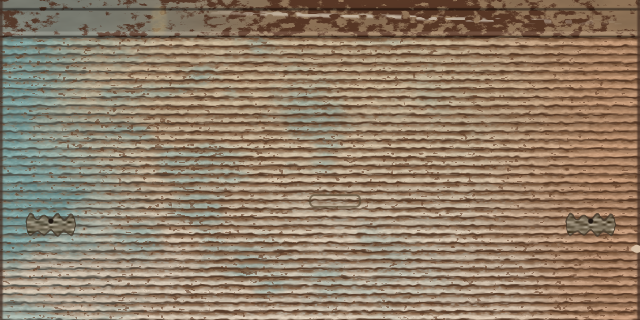
Reproduce this texture procedurally as a Shadertoy shader.

```glsl
// Weathered roller shutter: 33 horizontal ribs, rusty top rail, two cast handles and a slot.

float hash(vec2 p) {
    vec3 q = fract(vec3(p.xyx) * 0.1031);
    q += dot(q, q.yzx + 33.33);
    return fract((q.x + q.y) * q.z);
}

float noise(vec2 p) {
    vec2 i = floor(p), f = fract(p);
    f = f * f * (3.0 - 2.0 * f);
    return mix(mix(hash(i), hash(i + vec2(1, 0)), f.x),
               mix(hash(i + vec2(0, 1)), hash(i + vec2(1, 1)), f.x), f.y);
}

float fbm(vec2 p) {
    float sum = 0.0, amp = 0.5;
    for (int i = 0; i < 5; i++) {
        sum += amp * noise(p);
        p = p * 2.03 + 17.3;
        amp *= 0.5;
    }
    return sum / 0.97;
}

float roundBox(vec2 p, vec2 halfSize, float r) {
    vec2 d = abs(p) - halfSize + r;
    return length(max(d, 0.0)) + min(max(d.x, d.y), 0.0) - r;
}

// Faded paint: teal on the left, cream in the centre, warm tan on the right
vec3 paintColor(vec2 p) {
    float cloud = fbm(p * 3.0) - 0.5;
    vec3 cream = mix(vec3(0.75, 0.68, 0.57), vec3(0.79, 0.74, 0.67), smoothstep(0.8, 0.1, p.y));
    float teal = smoothstep(0.55, 0.02, p.x + 0.5 * cloud) * smoothstep(0.1, 0.5, p.y + 0.3 * cloud);
    teal += 0.5 * smoothstep(0.5, 0.75, fbm(p * vec2(5, 8) + 40.0)) * smoothstep(1.7, 0.8, p.x);
    vec3 paint = mix(cream, vec3(0.46, 0.62, 0.62), min(teal, 0.9));
    return mix(paint, vec3(0.72, 0.53, 0.40), 0.75 * smoothstep(1.35, 2.0, p.x + 0.4 * cloud));
}

vec3 ribs(vec2 p, float top) {
    float coord = (top - p.y) / top * 33.0;
    float row = floor(coord);
    coord += 0.22 * (noise(p * vec2(65, 100)) - 0.5);
    float f = fract(coord);
    float wear = fbm(p * vec2(4, 6) + 9.0);
    float flakes = noise(p * vec2(75, 150)) * 0.6 + noise(p * vec2(160, 240)) * 0.4;
    float center = smoothstep(0.1, 0.7, p.x);

    // Lit lower lip, flaky upper slope
    vec3 col = paintColor(p) * (0.91 + 0.14 * smoothstep(0.25, 0.65, f));
    col *= 0.94 + 0.1 * hash(vec2(row, 3.0));
    col += 0.14 * (flakes - 0.5);

    // Rust clinging to the upper slope of each rib
    float slope = smoothstep(0.62, 0.2, f) * smoothstep(-0.05, 0.12, f);
    float rust = slope * smoothstep(0.25, 0.6, flakes * 0.55 + wear * 0.5 + 0.12 * (center - 0.6));
    vec3 rustColor = mix(vec3(0.43, 0.29, 0.18), vec3(0.57, 0.42, 0.30), noise(p * vec2(22, 90)));
    col = mix(col, rustColor, rust * (0.6 + 0.25 * center));

    // Broken dark shadow in the groove
    float groove = smoothstep(0.27, 0.48, abs(f - 0.5));
    float gaps = smoothstep(0.1, 0.7, noise(p * vec2(38, 70) + row * 7.0));
    vec3 shadow = mix(vec3(0.30, 0.30, 0.27), vec3(0.30, 0.19, 0.12), center);
    col = mix(col, shadow, groove * (0.5 + 0.42 * gaps));

    // Scattered rust pits
    float pits = smoothstep(0.69, 0.83, flakes + 0.25 * (wear - 0.5));
    return mix(col, vec3(0.38, 0.24, 0.15), 0.65 * pits);
}

vec3 rail(vec2 p) {
    float big = fbm(p * vec2(5, 14) + 3.0), fine = fbm(p * vec2(45, 75));
    float middle = smoothstep(0.5, 0.95, p.x) * smoothstep(2.1, 1.4, p.x);
    vec3 col = mix(vec3(0.48, 0.49, 0.45), vec3(0.56, 0.45, 0.34), smoothstep(0.2, 1.0, p.x));
    col *= 0.86 + 0.3 * big;
    float rust = smoothstep(0.52, 0.66, fine * 0.65 + big * 0.4 + 0.09 * middle);
    col = mix(col, vec3(0.30, 0.17, 0.11), 0.85 * rust);

    // Bare pale scratches and a faded patch
    float scratch = smoothstep(0.011, 0.002, abs(p.y - 0.955 + 0.025 * (p.x - 0.9) + 0.012 * (big - 0.5)));
    scratch *= smoothstep(0.48, 0.65, noise(p * vec2(45, 120))) * middle;
    col = mix(col, vec3(0.82, 0.77, 0.70), 0.8 * scratch);
    float patchMask = smoothstep(0.02, 0.0, roundBox(p - vec2(0.497, 0.935), vec2(0.012, 0.035), 0.01));
    col = mix(col, vec3(0.68, 0.60, 0.44), 0.6 * patchMask * fine * 1.5);

    // Seam below the lip and shadow along the lower edge
    col *= 1.0 - 0.45 * smoothstep(0.007, 0.001, abs(p.y - 0.971));
    col += 0.10 * smoothstep(0.009, 0.002, abs(p.y - 0.896));
    return col * (1.0 - 0.55 * smoothstep(0.891, 0.884, p.y));
}

// Cast plate with a scalloped outline, raised relief and a keyhole
vec3 handle(vec3 col, vec2 q) {
    float edge = 0.007 * cos(q.x * 150.0) + 0.008 * (noise(q * 90.0 + 5.0) - 0.5);
    float d = roundBox(q, vec2(0.078, 0.025), 0.018) + edge;
    float relief = noise(q * vec2(70, 130) + 8.0) - noise(q * vec2(70, 130) + vec2(8.0, 8.8));
    vec3 metal = vec3(0.47, 0.43, 0.35) + 0.42 * relief;
    col = mix(col, metal, 0.9 * smoothstep(0.004, -0.004, d));
    col = mix(col, vec3(0.25, 0.20, 0.15), 0.75 * smoothstep(0.006, 0.001, abs(d)));
    return mix(col, vec3(0.12, 0.09, 0.07), smoothstep(0.011, 0.005, length(q - vec2(0, 0.012))));
}

void mainImage(out vec4 fragColor, in vec2 fragCoord) {
    vec2 p = fragCoord / iResolution.xy * vec2(2, 1);
    float top = 0.883;
    vec3 col = mix(ribs(p, top), rail(p), smoothstep(top - 0.002, top + 0.002, p.y));

    // Slot outline
    float slot = abs(roundBox(p - vec2(1.047, 0.372), vec2(0.078, 0.018), 0.014));
    col = mix(col, vec3(0.35, 0.29, 0.20), 0.7 * smoothstep(0.005, 0.001, slot));

    for (float side = -1.0; side < 2.0; side += 2.0)
        col = handle(col, p - vec2(1.0025 + side * 0.8435, 0.297));

    // Dark side guides and a chipped spot on the right
    float border = min(p.x, 2.0 - p.x);
    col = mix(col, vec3(0.27, 0.19, 0.15), 0.75 * smoothstep(0.013, 0.004, border));
    float chip = length((p - vec2(1.992, 0.22)) * vec2(1.0, 1.5)) + 0.015 * noise(p * 90.0);
    col = mix(col, vec3(0.85, 0.76, 0.66), smoothstep(0.029, 0.022, chip));

    fragColor = vec4(clamp(col, 0.0, 1.0), 1.0);
}
```
